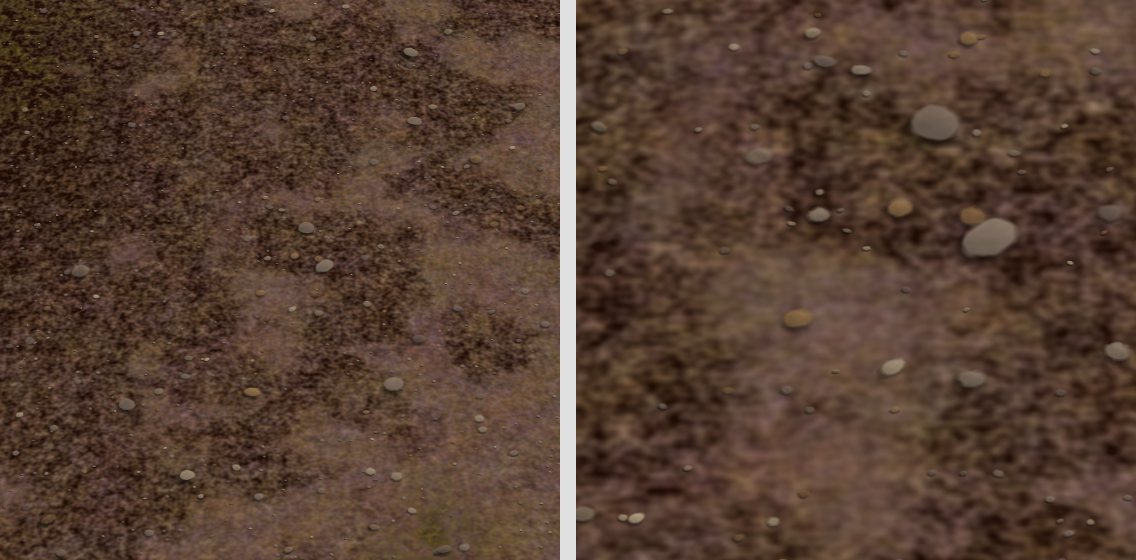
Left, the full canvas; right, a detail of the centre.
Write a Shadertoy shader that draws this texture.

```glsl
// Draws stony brown earth: bare soil patches, gritty dark litter, scattered pebbles and moss.
#define PATCH_SCALE 4.3
#define GRIT_SCALE 68.0
#define GRIT_CONTRAST 0.40
#define CLOD_CONTRAST 0.27
#define PEBBLE_CELLS 9.0
#define PEBBLE_DENSITY 0.10
#define FLATTENING 1.4
#define DARK_EARTH vec3(0.21, 0.13, 0.09)
#define PALE_EARTH vec3(0.51, 0.40, 0.33)
#define MOSS vec3(0.27, 0.22, 0.07)

vec3 hash3(vec2 cell) {
    vec3 h = fract(cell.xyx * vec3(0.1031, 0.1030, 0.0973));
    h += dot(h, h.yxz + 33.33);
    return fract((h.xxy + h.yzz) * h.zyx);
}

float cornerSlope(vec2 cell, vec2 offset) {
    float angle = 6.2832 * hash3(cell).x;
    return dot(vec2(cos(angle), sin(angle)), offset);
}

// Gradient noise, roughly -1 to 1
float noise(vec2 p) {
    vec2 i = floor(p), f = fract(p);
    vec2 u = f * f * f * (f * (f * 6.0 - 15.0) + 10.0);
    vec2 e = vec2(1.0, 0.0);
    float low = mix(cornerSlope(i, f), cornerSlope(i + e, f - e), u.x);
    float high = mix(cornerSlope(i + e.yx, f - e.yx), cornerSlope(i + 1.0, f - 1.0), u.x);
    return 1.6 * mix(low, high, u.y);
}

float fbm(vec2 p) {
    float sum = 0.0, amplitude = 1.0;
    for (int i = 0; i < 5; i++) {
        sum += amplitude * noise(p);
        p = mat2(0.8, 0.6, -0.6, 0.8) * p * 2.03 + 17.3;
        amplitude *= 0.52;
    }
    return sum;
}

vec3 pebbleColor(vec3 rnd) {
    vec3 stone = mix(vec3(0.47, 0.40, 0.36), vec3(0.70, 0.63, 0.51), rnd.x * rnd.x);
    return mix(stone, vec3(0.52, 0.37, 0.20), 0.7 * step(0.78, rnd.y));
}

// Lays one size of pebble, with contact shadows, over the ground colour
vec3 addPebbles(vec3 color, vec2 p, float density, float softness) {
    vec2 home = floor(p);
    float lump = 0.16 * noise(p * 6.0) + 0.07 * noise(p * 15.0);
    for (int y = -1; y <= 1; y++) {
        for (int x = -1; x <= 1; x++) {
            vec2 cell = home + vec2(x, y);
            vec3 place = hash3(cell + 71.7);
            if (place.z > density) continue;
            vec3 look = hash3(cell + 143.1);
            vec3 form = hash3(cell + 219.4);
            vec2 d = p - cell - 0.2 - 0.6 * place.xy;
            float angle = 1.6 * (form.x - 0.5);
            mat2 turn = mat2(cos(angle), -sin(angle), sin(angle), cos(angle));
            vec2 radius = mix(0.10, 0.20, form.y) * vec2(1.0, mix(0.65, 1.05, form.z));
            float body = length(turn * d / radius) + lump;
            float shade = length(turn * (d + vec2(0.03, 0.07)) / radius) + lump;
            color *= 1.0 - 0.42 * smoothstep(1.5, 0.6, shade);
            float light = 0.93 + 0.13 * clamp(dot(d / radius, vec2(0.3, 0.8)), -1.0, 1.0);
            vec3 stone = pebbleColor(look) * (light + 0.35 * lump);
            float cover = smoothstep(1.0 + softness, 1.0 - softness, body);
            color = mix(color, stone, cover * mix(0.55, 1.0, look.z));
        }
    }
    return color;
}

void mainImage(out vec4 fragColor, in vec2 fragCoord) {
    vec2 uv = fragCoord / iResolution.y;

    // Ground plane, receding gently towards the top
    vec2 ground = vec2((uv.x - 0.5) * (0.85 + 0.4 * uv.y),
                       uv.y * (0.85 + 0.25 * uv.y) * FLATTENING) + 3.0;

    // Bare soil gathers towards the lower right
    float lean = 0.95 * (uv.x - 0.5) - 0.55 * (uv.y - 0.5);
    float bare = smoothstep(-0.15, 0.6, fbm(ground * PATCH_SCALE) + lean);
    float clods = noise(ground * 23.0) + 0.7 * noise(ground * 43.0 + 9.0);
    float grit = noise(ground * GRIT_SCALE) + 0.8 * noise(ground * GRIT_SCALE * 1.9 + 5.0);

    float tone = 0.27 + 0.40 * bare;
    tone += CLOD_CONTRAST * clods * mix(1.0, 0.45, bare);
    tone += GRIT_CONTRAST * grit * mix(1.0, 0.45, bare);
    float gloom = smoothstep(0.4, 0.0, length((uv - vec2(0.0, 0.77)) * vec2(1.0, 0.8)));
    tone -= 0.28 * gloom;
    vec3 color = mix(DARK_EARTH, PALE_EARTH, max(tone, -0.3));

    // Drifting ochre, red and violet casts
    float warmth = noise(ground * 13.0 + 31.0) + 0.8 * noise(ground * 52.0 + 7.0);
    float violet = noise(ground * 9.0 + 57.0) + 0.8 * noise(ground * 61.0 + 3.0);
    color *= 1.0 + warmth * vec3(0.03, 0.01, -0.12) + violet * vec3(0.01, -0.045, 0.05);

    // Moss in the upper left and along the lower right edge
    float moss = smoothstep(0.24, 0.0, length(uv - vec2(0.02, 0.91)));
    moss = max(moss, smoothstep(0.16, 0.0, length(uv - vec2(0.78, 0.02))));
    moss *= smoothstep(-0.5, 0.7, clods + 0.5 * grit);
    color = mix(color, MOSS * (0.95 + 0.35 * grit), 0.75 * moss);

    // Fine chips first, then gravel, then the largest stones
    color = addPebbles(color, ground * PEBBLE_CELLS * 6.0, PEBBLE_DENSITY * 1.2, 0.5);
    color = addPebbles(color, ground * PEBBLE_CELLS * 2.45, PEBBLE_DENSITY, 0.3);
    color = addPebbles(color, ground * PEBBLE_CELLS, PEBBLE_DENSITY, 0.16);

    fragColor = vec4(clamp(color, 0.0, 1.0), 1.0);
}
```
